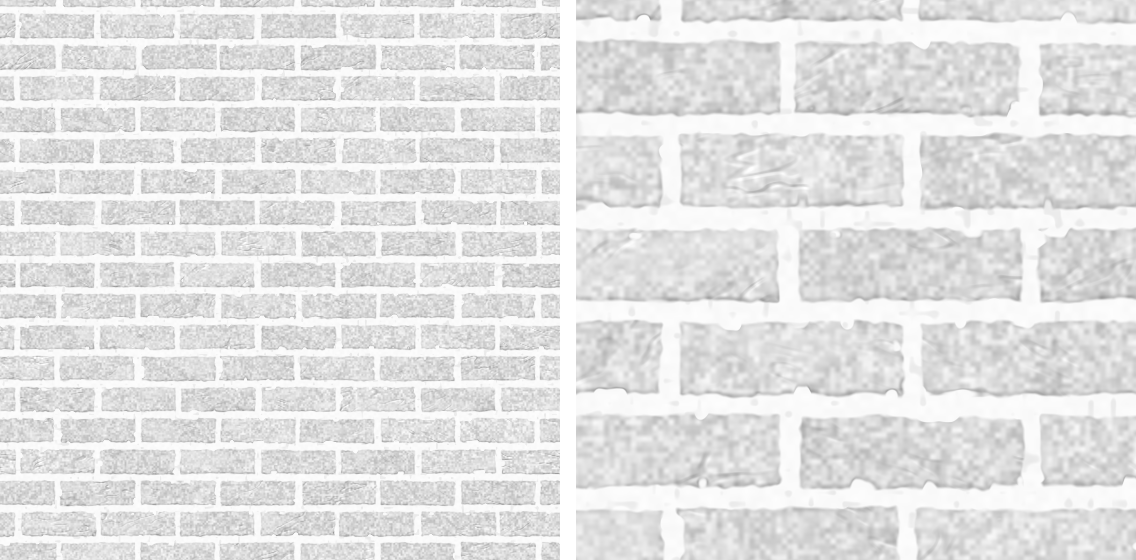
Left, the full canvas; right, a detail of the centre.
Give the GLSL for this texture, as a Shadertoy shader.

```glsl
float hash(vec2 p) {
    vec3 h = fract(p.xyx * 0.1031);
    h += dot(h, h.yzx + 33.33);
    return fract((h.x + h.y) * h.z);
}

float noise(vec2 p) {
    vec2 i = floor(p), f = fract(p);
    f = f * f * (3.0 - 2.0 * f);
    return mix(mix(hash(i), hash(i + vec2(1, 0)), f.x),
               mix(hash(i + vec2(0, 1)), hash(i + vec2(1, 1)), f.x), f.y);
}

float fbm(vec2 p) {
    float sum = 0.0, amp = 0.5;
    for (int i = 0; i < 3; i++) {
        sum += amp * noise(p);
        p = p * 2.1 + 17.3;
        amp *= 0.5;
    }
    return sum / 0.875;
}

vec2 rotate(vec2 p, float a) {
    return mat2(cos(a), sin(a), -sin(a), cos(a)) * p;
}

// Broken, sweeping folds in the face of the clay
float creases(vec2 p, float slant) {
    p = rotate(p, slant);
    float fold = fbm(p * vec2(17, 48));
    float line = abs(fract(fold * 4.0) - 0.5);
    float broken = smoothstep(0.38, 0.6, noise(p * vec2(45, 70) + 31.0));
    return (1.0 - smoothstep(0.03, 0.2, line)) * broken;
}

// Signed distance to a brick with crumbled edges
float brickDistance(vec2 q, vec2 p, vec2 size) {
    q += 0.0022 * (vec2(noise(p * 55.0), noise(p * 55.0 + 40.0)) - 0.5);
    q += 0.0020 * (vec2(noise(p * 190.0), noise(p * 190.0 + 70.0)) - 0.5);
    vec2 e = abs(q) - size + 0.002;
    float chip = 0.005 * smoothstep(0.76, 0.95, noise(p * 75.0 + 12.0));
    return length(max(e, 0.0)) + min(max(e.x, e.y), 0.0) - 0.002 + chip;
}

void mainImage(out vec4 fragColor, in vec2 fragCoord) {
    vec2 uv = fragCoord / iResolution.xy;
    float pixel = 1.0 / iResolution.y;

    // Running bond: 7 bricks across, 18 courses down
    vec2 grid = vec2(uv.x * 7.0, (1.0 - uv.y) * 18.0 + 0.656);
    grid.x -= mod(floor(grid.y), 2.0) > 0.5 ? 0.223 : 0.725;
    vec2 id = mod(floor(grid), vec2(7, 18));
    vec2 q = (fract(grid) - 0.5) / vec2(7, 18);
    q.y = -q.y;

    // Each brick is laid a little differently
    vec2 jitter = vec2(hash(id + 3.0), hash(id + 57.0)) - 0.5;
    q = rotate(q + jitter * vec2(0.004, 0.0015), 0.025 * (hash(id + 91.0) - 0.5));
    vec2 p = q + 0.37 * id + 2.0;
    vec2 size = vec2(0.0668, 0.0219) - 0.0008 * hash(id + 23.0);
    float d = brickDistance(q, p, size);

    // Sandy grain and embossed creases
    float grain = 0.65 * noise(p * 310.0) + 0.35 * noise(p * 170.0 + 8.0) - 0.5;
    float slant = 1.1 * (hash(id + 11.0) - 0.5);
    float depth = mix(0.25, 1.0, hash(id + 37.0)) * smoothstep(0.25, 0.6, noise(p * 22.0));
    float groove = creases(p, slant);
    float lit = creases(p + vec2(-0.0012, 0.0018), slant);
    float tone = 0.857 + 0.25 * grain + 0.03 * (hash(id + 71.0) - 0.5);
    tone += 0.04 * (fbm(p * 24.0 + 5.0) - 0.5);
    tone += depth * (0.07 * lit - 0.13 * groove);

    // Shaded rim, strongest along the underside
    float under = smoothstep(0.4, 0.9, -q.y / size.y);
    float rim = exp(-pow((d + 0.0012) / 0.0016, 2.0));
    tone -= rim * mix(0.025, 0.11, under) * (0.5 + noise(p * 120.0));

    // Thin pale wash over a few worn patches
    float wash = smoothstep(0.62, 0.85, noise(p * vec2(20, 55) + 63.0));
    tone = mix(tone, 0.92, 0.4 * wash);

    // Nearly white mortar with faint pits
    float mortar = 0.982 + 0.02 * (noise(uv * 230.0) - 0.5);
    mortar -= 0.06 * smoothstep(0.78, 0.95, noise(uv * 150.0 + 44.0));

    float edge = max(pixel, 0.0011);
    tone = mix(tone, mortar, smoothstep(-edge, edge, d));
    fragColor = vec4(vec3(clamp(tone, 0.0, 1.0)), 1.0);
}
```
